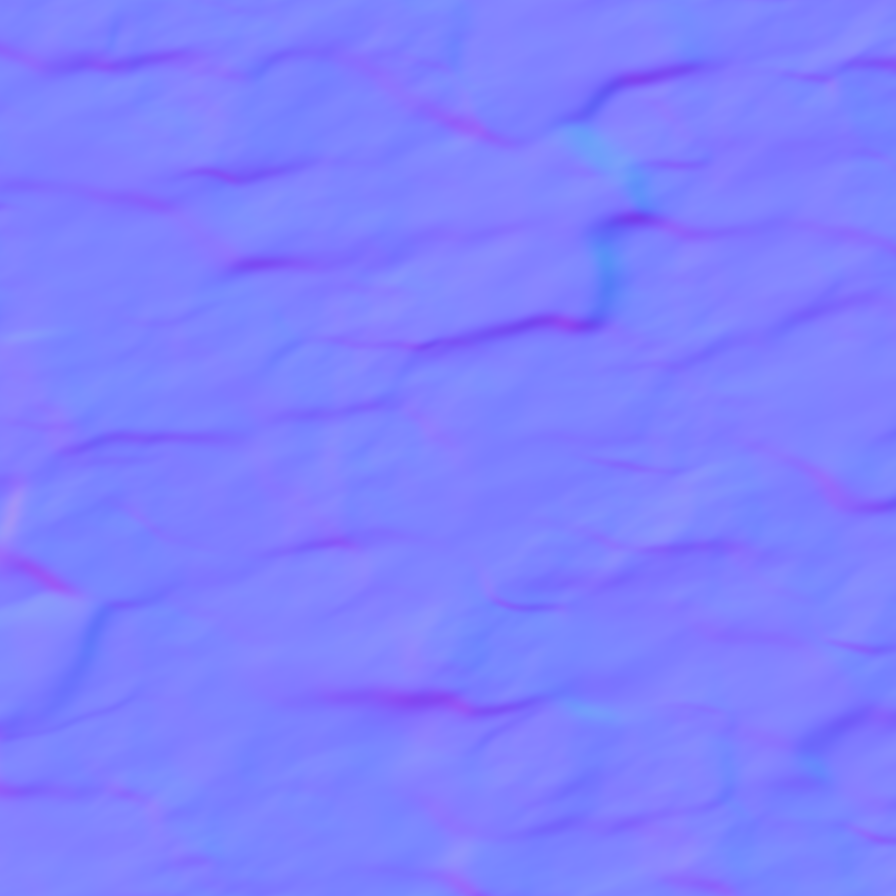
A WebGL 2 fragment shader for this texture map:

```glsl
#version 300 es
precision highp float;
// Tangent-space normal map of a rough wall of layered, flat stones.
// Softly blended, tilted Voronoi slabs form large and small ledges; gradient
// noise bends and roughens them. Height slopes become colours.

uniform vec2 u_resolution;
out vec4 outColor;

const vec2 STONE_GRID = vec2(4.3, 9.5);  // stones across and up the canvas
const vec2 CHIP_GRID = vec2(7.5, 15.0);
const vec2 STONE_TILT = vec2(0.090, 0.033);
const vec2 CHIP_TILT = vec2(0.060, 0.022);
const float STONE_SPREAD = 0.0025;       // range of slab base heights
const float CHIP_SPREAD = 0.0012;
const float EDGE_SHARPNESS = 9.0;
const float SLOPE_STEP = 0.003;

vec3 hash3(vec2 cell) {
    vec3 q = fract(cell.xyx * vec3(0.1031, 0.1030, 0.0973));
    q += dot(q, q.yxz + 33.33);
    return fract((q.xxy + q.yzz) * q.zyx);
}

float cornerGradient(vec2 corner, vec2 offset) {
    float angle = 6.28319 * hash3(corner).x;
    return dot(vec2(cos(angle), sin(angle)), offset);
}

float gradientNoise(vec2 p) {
    vec2 i = floor(p);
    vec2 f = p - i;
    vec2 u = f * f * f * (f * (f * 6.0 - 15.0) + 10.0);
    vec2 e = vec2(1.0, 0.0);
    float low = mix(cornerGradient(i, f), cornerGradient(i + e, f - e), u.x);
    float high = mix(cornerGradient(i + e.yx, f - e.yx),
                     cornerGradient(i + e.xx, f - e.xx), u.x);
    return mix(low, high, u.y);
}

// Displaces a point by two noise fields of the given frequency.
vec2 bend(vec2 p, float frequency, vec2 amount) {
    vec2 q = p * frequency;
    return amount * vec2(gradientNoise(q + 17.3), gradientNoise(q + 61.7));
}

// Weighted blend of tilted slabs, one for each jittered grid cell.
float ledges(vec2 p, vec2 grid, vec2 maxTilt, float spread, float seed) {
    vec2 q = p * grid;
    vec2 home = floor(q);
    float heightSum = 0.0;
    float weightSum = 0.0;
    for (int y = -1; y <= 1; y++) {
        for (int x = -1; x <= 1; x++) {
            vec2 cell = home + vec2(x, y);
            vec3 place = hash3(cell + seed);
            vec3 shape = hash3(cell + seed + 50.0);
            vec2 toPoint = q - cell - mix(vec2(0.12), vec2(0.88), place.xy);
            float reach = dot(toPoint, toPoint) - 0.18 * place.z;
            float weight = exp(-EDGE_SHARPNESS * reach);
            vec2 tilt = maxTilt * vec2(shape.x - 0.5, mix(0.5, 1.5, shape.y));
            float slab = dot(tilt, toPoint / grid) + spread * (shape.z - 0.5);
            heightSum += weight * slab;
            weightSum += weight;
        }
    }
    return heightSum / weightSum;
}

// Slanted undulations and grain; the finer ones grow in rough patches.
float faceRoughness(vec2 p, float roughness) {
    vec2 slanted = vec2(p.x, p.y - 0.25 * p.x);
    float swell = 0.0014 * gradientNoise(slanted * vec2(7.0, 13.0) + 3.0);
    float dents = 0.0010 * gradientNoise(slanted * vec2(13.0, 23.0) + 47.0);
    float ripple = 0.00075 * gradientNoise(slanted * vec2(23.0, 36.0) + 29.0);
    float grain = 0.00019 * gradientNoise(slanted * vec2(50.0, 76.0) + 71.0);
    return swell + dents + mix(0.4, 1.3, roughness) * (ripple + grain);
}

float wallHeight(vec2 p) {
    vec2 bent = p + bend(p, 5.0, vec2(0.05, 0.04)) + bend(p, 17.0, vec2(0.015, 0.010));
    float roughness = smoothstep(-0.35, 0.4, gradientNoise(p * 6.0 + 8.0));
    float stones = ledges(bent, STONE_GRID, STONE_TILT, STONE_SPREAD, 40.0);
    float chips = ledges(bent, CHIP_GRID, CHIP_TILT, CHIP_SPREAD, 140.0);
    return stones + roughness * chips + faceRoughness(p, roughness);
}

vec2 wallSlope(vec2 p, float stepSize) {
    vec2 e = vec2(stepSize, 0.0);
    return vec2(wallHeight(p + e) - wallHeight(p - e),
                wallHeight(p + e.yx) - wallHeight(p - e.yx)) / (2.0 * stepSize);
}

void main() {
    vec2 p = gl_FragCoord.xy / u_resolution.y;
    vec2 slope = wallSlope(p, SLOPE_STEP);
    // Green points down the canvas, so upper ledges turn dark violet.
    vec3 normal = normalize(vec3(-slope.x, slope.y, 1.0));
    outColor = vec4(0.5 + 0.5 * normal, 1.0);
}
```
